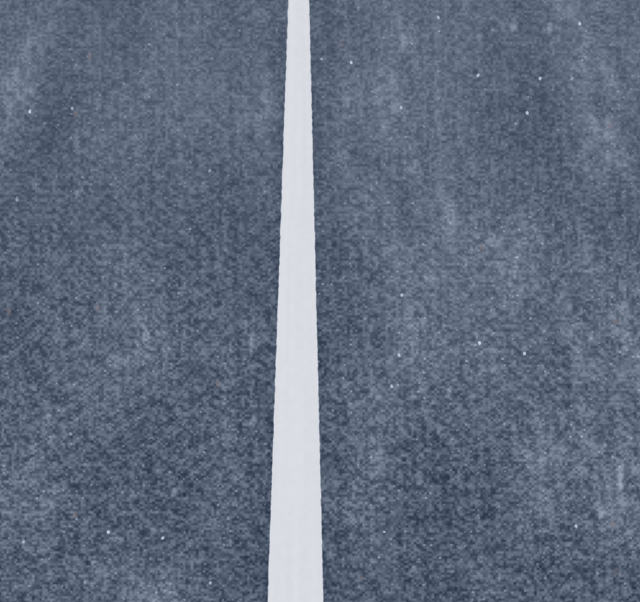
This texture is drawn by a Shadertoy shader. Its source:

```glsl
// Blue-grey asphalt seen in perspective, split by one tapering white line.
// Layered value noise gives grain and worn patches; jittered grid cells
// scatter bright stone chips and broken, upright scuff marks.

float hash(vec2 p) {
    return fract(sin(dot(p, vec2(127.1, 311.7))) * 43758.5453);
}

float noise(vec2 p) {
    vec2 cell = floor(p), f = fract(p);
    f = f * f * (3.0 - 2.0 * f);
    return mix(mix(hash(cell), hash(cell + vec2(1, 0)), f.x),
               mix(hash(cell + vec2(0, 1)), hash(cell + vec2(1, 1)), f.x), f.y);
}

float fbm(vec2 p) {
    float sum = 0.0, amp = 0.5;
    for (int i = 0; i < 4; i++) {
        sum += amp * noise(p);
        p = p * 2.03 + 17.3;
        amp *= 0.5;
    }
    return sum / 0.9375;
}

// One soft elliptical mark per chosen cell, kept clear of the cell border.
float marks(vec2 p, float density, vec2 size, float seed) {
    vec2 cell = floor(p);
    float pick = hash(cell + seed);
    vec2 center = 0.3 + 0.4 * vec2(hash(cell + seed + 5.1), hash(cell + seed + 9.7));
    vec2 d = fract(p) - center;
    d.x -= d.y * (pick / density - 0.5) * 0.5;
    float strength = 0.4 + 0.6 * hash(cell + seed + 3.3);
    return step(pick, density) * strength * (1.0 - smoothstep(0.3, 1.0, length(d / size)));
}

void mainImage(out vec4 fragColor, in vec2 fragCoord) {
    vec2 uv = fragCoord / iResolution.xy;
    vec2 p = fragCoord / iResolution.y;
    float aspect = iResolution.x / iResolution.y;

    // Painted line: both edges converge towards the top
    float left = mix(0.418, 0.4505, uv.y);
    float right = mix(0.5055, 0.483, uv.y);
    float center = 0.5 * (left + right);
    float edgeDist = (abs(uv.x - center) - 0.5 * (right - left)) * aspect;

    // Lane coordinate follows the perspective of the line
    float lane = (uv.x - center) / mix(1.0, 0.62, uv.y);

    // Asphalt base: hazier towards the top, worn along the wheel tracks
    float tone = 0.0;
    float tracks = exp(-pow((lane + 0.33) / 0.13, 2.0)) + exp(-pow((lane - 0.3) / 0.16, 2.0));
    float wear = fbm(vec2(lane * 9.0, uv.y * 5.0) + 4.0);
    tone += 0.018 * tracks * smoothstep(0.1, 0.5, uv.y);
    tone += 0.02 * smoothstep(0.6, 1.0, uv.y) - 0.012 * smoothstep(0.5, 0.0, uv.y);
    tone += 0.13 * (wear - 0.5);
    tone += 0.05 * (fbm(vec2(lane * 40.0, uv.y * 12.0)) - 0.5);

    // Grain, softer and finer in the distance
    float near = mix(1.0, 0.6, smoothstep(0.15, 1.0, uv.y));
    tone += near * 0.21 * (noise(p * vec2(235.0, 255.0)) - 0.5);
    tone += near * 0.12 * (noise(p * vec2(110.0, 135.0) + 31.0) - 0.5);

    // Stone chips: many faint, few brilliant
    float chips = 0.16 * near * marks(p * 90.0, 0.22, vec2(0.24), 2.0);
    chips += 0.2 * marks(p * 46.0, 0.07, vec2(0.15, 0.13), 14.0);
    chips += 0.42 * marks(p * 13.0, 0.08, vec2(0.05, 0.06), 27.0);
    tone += chips;

    // Pale scuffs, broken up by noise
    float ragged = smoothstep(0.35, 0.7, noise(p * vec2(70.0, 45.0)));
    float scuffs = marks(p * vec2(11.0, 8.0), 0.2, vec2(0.1, 0.2), 41.0);
    scuffs += marks(p * vec2(24.0, 17.0) + 0.4, 0.07, vec2(0.16, 0.22), 63.0);
    tone += 0.13 * scuffs * ragged;
    tone += 0.05 * smoothstep(0.57, 0.75, wear) * ragged;

    // Darker seam beside the paint
    tone -= 0.03 * exp(-max(edgeDist, 0.0) * 70.0);
    vec3 color = vec3(0.345, 0.388, 0.458) + tone;

    // A few warm pebbles
    float pebbles = marks(p * 9.0 + 0.2, 0.07, vec2(0.05, 0.07), 88.0);
    color = mix(color, vec3(0.53, 0.48, 0.49), 0.6 * pebbles);

    // Paint with faint lengthwise streaks and a slightly rough border
    float streak = noise(vec2((uv.x - center) / (right - left) * 9.0 + 20.0, uv.y * 4.0));
    vec3 paint = vec3(0.85, 0.862, 0.89) + 0.016 * (streak - 0.5);
    paint += 0.012 * (noise(p * 130.0) - 0.5);
    float rough = 0.0014 * (noise(p * vec2(90.0, 160.0)) - 0.5);
    color = mix(paint, color, smoothstep(-0.0016, 0.0018, edgeDist + rough));

    fragColor = vec4(clamp(color, 0.0, 1.0), 1.0);
}
```
